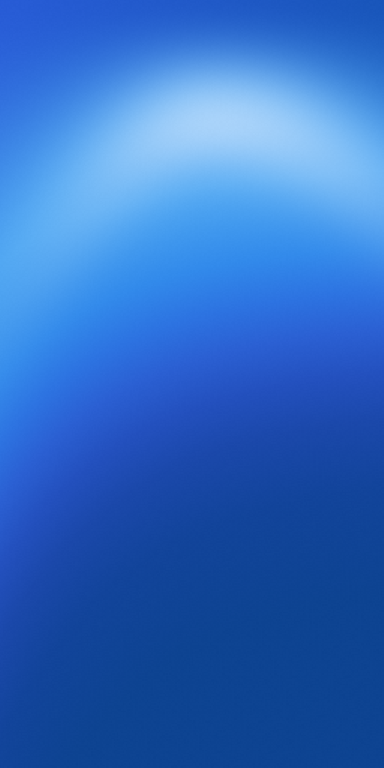
This background is drawn by a Shadertoy shader. Its source:

```glsl
// A soft white-blue arc of light over a field fading from azure to deep navy.
// A lopsided parabola sets the arc; a curved depth coordinate drives the
// colour ramp below it, and a Gaussian glow brightens the crest.

const vec3 SKY_LEFT  = vec3(0.155, 0.360, 0.840);
const vec3 SKY_RIGHT = vec3(0.095, 0.335, 0.730);
const vec3 GLOW      = vec3(0.660, 0.825, 0.978);
const float CREST_X  = 0.57;

// Ramp stops: rgb colour and the depth at which it is reached
const int STOPS = 9;
const vec4 RAMP[STOPS] = vec4[STOPS](
    vec4(0.290, 0.645, 0.948, 0.48),
    vec4(0.255, 0.605, 0.935, 0.57),
    vec4(0.195, 0.540, 0.920, 0.69),
    vec4(0.175, 0.450, 0.882, 0.81),
    vec4(0.168, 0.375, 0.825, 0.92),
    vec4(0.138, 0.315, 0.745, 1.04),
    vec4(0.105, 0.283, 0.668, 1.17),
    vec4(0.070, 0.267, 0.606, 1.36),
    vec4(0.052, 0.264, 0.570, 1.65)
);

float hash(vec2 p) {
    return fract(sin(dot(p, vec2(127.1, 311.7))) * 43758.5453);
}

vec3 depthColor(float depth) {
    vec3 color = RAMP[0].rgb;
    for (int i = 1; i < STOPS; i++) {
        float t = clamp((depth - RAMP[i - 1].w) / (RAMP[i].w - RAMP[i - 1].w), 0.0, 1.0);
        color = mix(color, RAMP[i].rgb, t);
    }
    return color;
}

// Height of the arc, measured downward from the top edge
float arcHeight(float offset, float bend) {
    return 0.32 + bend * offset * offset;
}

// Brightness around the arc, fading along it and across it
float arcGlow(float offset, float across, float spread) {
    float along = offset / spread;
    float side = across / 0.14;
    return exp(-along * along - side * side);
}

void mainImage(out vec4 fragColor, in vec2 fragCoord) {
    vec2 uv = fragCoord / iResolution.xy;
    vec2 p = vec2(uv.x, 2.0 * (1.0 - uv.y));

    // Arc geometry: steeper on the left than on the right
    float offset = p.x - CREST_X;
    float bend = offset < 0.0 ? 1.3 : 0.9;
    float spread = offset < 0.0 ? 0.37 : 0.45;
    float arc = arcHeight(offset, bend);
    float slope = 2.0 * bend * offset;
    float across = (p.y - arc) / sqrt(1.0 + slope * slope);

    // Field below the arc, stretched downward toward the left edge
    float stretch = 0.91 + 0.51 * exp(-3.0 * p.x);
    vec3 color = depthColor(p.y / stretch);

    // Darker sky above the arc
    vec3 sky = mix(SKY_LEFT, SKY_RIGHT, p.x);
    color = mix(sky, color, smoothstep(0.0, 1.0, p.y / arc));

    // Crest light and faint grain
    color = mix(color, GLOW, arcGlow(offset, across, spread));
    color += (hash(floor(p * 256.0)) - 0.5) * 0.008;

    fragColor = vec4(color, 1.0);
}
```
